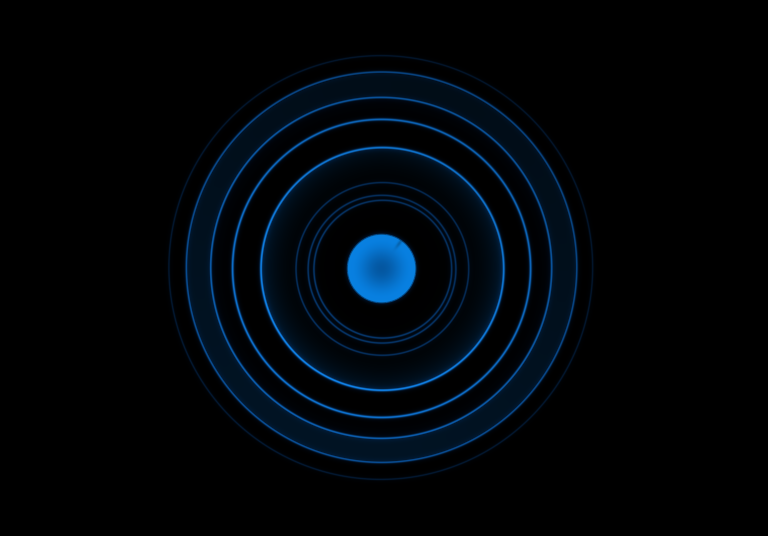
Reproduce this background procedurally as a Shadertoy shader.

```glsl
// Concentric blue neon rings around a glowing disc on black.
// Each ring is a soft line on a circle's distance; a translucent band
// and an inward glow fill the gaps. Lengths are in canvas heights.

#define CENTER vec2(-0.0045, -0.0010)
#define DISC_RADIUS 0.0640
#define BAND_INNER 0.3181
#define BAND_OUTER 0.3641
#define GLOW_RADIUS 0.2263
#define GLOW_DEPTH 0.0300
#define LINE_WIDTH 0.0021
#define DISC_CORE vec3(0.015, 0.34, 0.63)
#define DISC_RIM vec3(0.03, 0.50, 0.88)
#define BAND_COLOR vec3(0.004, 0.068, 0.125)
#define GLOW_COLOR vec3(0.002, 0.100, 0.190)

const int RING_COUNT = 8;

// Ring data: radius, horizontal offset, vertical offset, brightness
const vec4 RINGS[RING_COUNT] = vec4[](
    vec4(0.3953, -0.0060,  0.0009, 0.20),
    vec4(0.3641, -0.0045,  0.0015, 0.62),
    vec4(0.3181, -0.0052,  0.0002, 0.74),
    vec4(0.2780, -0.0045, -0.0008, 0.88),
    vec4(0.2263, -0.0030, -0.0017, 1.00),
    vec4(0.1611, -0.0030, -0.0017, 0.38),
    vec4(0.1378, -0.0037, -0.0022, 0.42),
    vec4(0.1285, -0.0022, -0.0022, 0.44));

float softLine(float dist, float width) {
    return exp(-dist * dist / (width * width));
}

float inside(float dist, float pixel) {
    return 1.0 - smoothstep(-pixel, pixel, dist);
}

void mainImage(out vec4 fragColor, in vec2 fragCoord) {
    vec2 uv = (fragCoord - 0.5 * iResolution.xy) / iResolution.y;
    float pixel = 1.0 / iResolution.y;
    vec2 p = uv - CENTER;
    float radius = length(p);
    vec2 dir = p / max(radius, 1e-4);

    // Translucent outer band, weaker toward the top
    float band = inside(radius - BAND_OUTER, pixel) * (1.0 - inside(radius - BAND_INNER, pixel));
    vec3 color = BAND_COLOR * band * (0.92 - 0.18 * dir.y - 0.06 * dir.x);

    // Faint tint between the band and the next ring
    color += vec3(0.0, 0.010, 0.028) * inside(radius - BAND_INNER, pixel)
           * smoothstep(0.274, BAND_INNER, radius);

    // Glow falling inward from the brightest ring
    float depth = GLOW_RADIUS - length(uv - RINGS[4].yz);
    float glow = inside(-depth, pixel) * exp(-max(depth, 0.0) / GLOW_DEPTH);
    color += GLOW_COLOR * glow * (0.75 + 0.25 * abs(dir.x) - 0.10 * dir.y);

    // Neon rings, with a narrow core and a wider halo
    for (int i = 0; i < RING_COUNT; i++) {
        vec4 ring = RINGS[i];
        float dist = length(uv - ring.yz) - ring.x;
        float width = max(LINE_WIDTH * mix(0.75, 1.15, ring.w), 0.75 * pixel);
        float shade = ring.w * (0.95 - 0.06 * dir.y - 0.04 * dir.x);
        vec3 tint = mix(vec3(0.04, 0.40, 0.84), vec3(0.06, 0.46, 0.80), ring.w);
        color = max(color, tint * shade * softLine(dist, width));
        color += vec3(0.0, 0.04, 0.10) * shade * softLine(dist, 3.0 * LINE_WIDTH);
    }

    // Central disc with a darker core and a small notch near its rim
    vec3 disc = mix(DISC_CORE, DISC_RIM, smoothstep(0.0, 0.9, radius / DISC_RADIUS));
    vec2 notch = p - vec2(0.033, 0.047);
    notch = vec2(dot(notch, vec2(0.6, 0.8)), dot(notch, vec2(-0.8, 0.6)));
    disc *= 1.0 - 0.22 * exp(-dot(notch * vec2(90.0, 300.0), notch * vec2(90.0, 300.0)));
    color = mix(color, disc, inside(radius - DISC_RADIUS, 1.3 * pixel));
    color += vec3(0.0, 0.05, 0.12) * softLine(max(radius - DISC_RADIUS, 0.0), 0.005)
           * step(DISC_RADIUS, radius);

    fragColor = vec4(color, 1.0);
}
```
